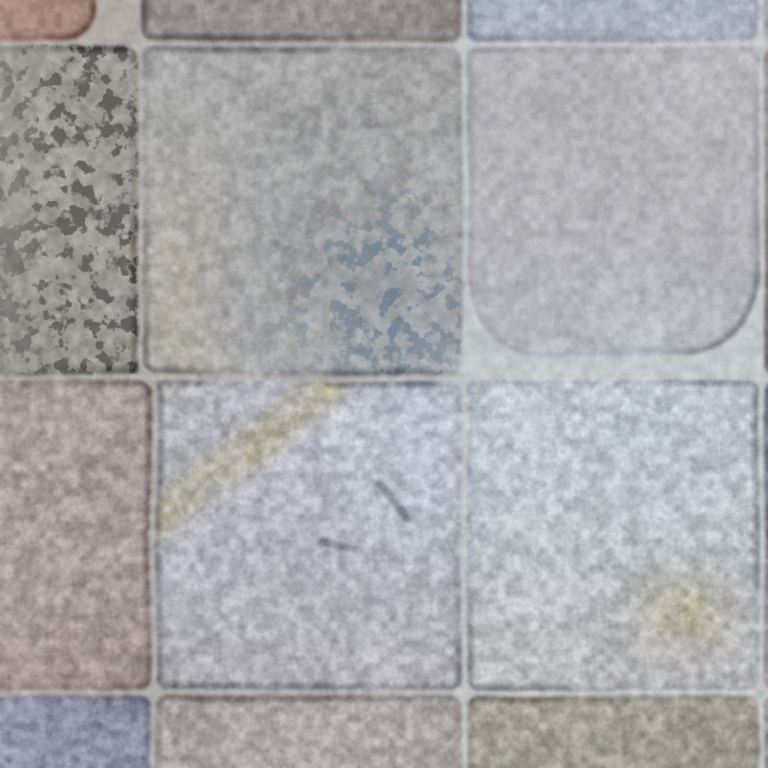
Reproduce this texture procedurally as a WebGL 2 fragment shader.

```glsl
#version 300 es
precision highp float;
// Weathered granite paving: a grid of square slabs with pale mortar, speckle and stains.

uniform vec2 u_resolution;
out vec4 fragColor;

const vec2 CELL = vec2(0.396, 0.4225);     // slab pitch
const vec2 GRID_ORIGIN = vec2(0.200, 0.098);
const float JOINT_HALF = 0.006;            // half the mortar width
const float EDGE_SOFT = 0.007;
const float GRAIN_FREQ = 92.0;
const float GRAIN_AMOUNT = 0.30;
const vec3 MORTAR = vec3(0.70, 0.69, 0.67);
const vec3 PALE_MORTAR = vec3(0.77, 0.79, 0.80);
const vec3 DARK_SPECK = vec3(0.33, 0.33, 0.32);
const vec3 BLUE_SPECK = vec3(0.40, 0.48, 0.55);
const vec3 OCHRE = vec3(0.72, 0.68, 0.55);
const vec3 RUST = vec3(0.63, 0.57, 0.55);
const vec3 SKY_TINT = vec3(0.76, 0.80, 0.85);

// Slab colours, bottom row first, left to right.
const vec3 SLAB[16] = vec3[16](
  vec3(.55, .57, .64), vec3(.67, .65, .64), vec3(.65, .63, .59), vec3(.66, .65, .66),
  vec3(.67, .63, .62), vec3(.71, .72, .76), vec3(.74, .76, .78), vec3(.60, .60, .63),
  vec3(.62, .61, .59), vec3(.67, .67, .67), vec3(.71, .71, .73), vec3(.64, .62, .60),
  vec3(.64, .53, .49), vec3(.59, .57, .56), vec3(.66, .69, .74), vec3(.67, .68, .70));

float hash(vec2 p) {
  vec3 q = fract(p.xyx * 0.1031);
  q += dot(q, q.yzx + 33.33);
  return fract((q.x + q.y) * q.z);
}

float noise(vec2 p) {
  vec2 i = floor(p), f = fract(p);
  f = f * f * (3.0 - 2.0 * f);
  return mix(mix(hash(i), hash(i + vec2(1, 0)), f.x),
             mix(hash(i + vec2(0, 1)), hash(i + vec2(1, 1)), f.x), f.y);
}

float fbm(vec2 p) {
  float sum = 0.0, amp = 0.5;
  for (int i = 0; i < 4; i++) {
    sum += amp * noise(p);
    p = mat2(1.6, 1.2, -1.2, 1.6) * p + 17.3;
    amp *= 0.5;
  }
  return sum;
}

float roundBox(vec2 p, vec2 halfSize, float r) {
  vec2 q = abs(p) - halfSize + r;
  return length(max(q, 0.0)) + min(max(q.x, q.y), 0.0) - r;
}

float segment(vec2 p, vec2 a, vec2 b) {
  vec2 d = b - a;
  return length(p - a - d * clamp(dot(p - a, d) / dot(d, d), 0.0, 1.0));
}

// Soft elliptical spot, 1 at its centre.
float spot(vec2 p, vec2 centre, vec2 size) {
  vec2 d = (p - centre) / size;
  return exp(-dot(d, d));
}

// Uneven hand-laid joints.
vec2 bend(vec2 p) {
  vec2 w = p + 0.008 * (vec2(fbm(p * 7.0), fbm(p * 7.0 + 40.0)) - 0.47);
  w.x += 0.018 * smoothstep(0.49, 0.53, p.y) * (1.0 - smoothstep(0.25, 0.5, p.x));
  w.x -= 0.009 * spot(p, vec2(0.604, p.y), vec2(0.1));
  w.y += 0.012 * spot(p, vec2(p.x, 0.508), vec2(0.1));
  return w;
}

void main() {
  vec2 uv = gl_FragCoord.xy / u_resolution;
  vec2 grid = (bend(uv) - GRID_ORIGIN) / CELL;
  ivec2 id = clamp(ivec2(floor(grid)) + 1, ivec2(0), ivec2(3));
  vec2 local = fract(grid);
  vec2 p = (local - 0.5) * CELL;

  // Slab outline; two slabs are worn round at their lower corners.
  bool roundSlab = id == ivec2(2, 2);
  bool shortSlab = id == ivec2(0, 3);
  float radius = p.y < 0.0 ? (roundSlab ? 0.095 : shortSlab ? 0.04 : 0.012) : 0.012;
  vec2 halfSize = 0.5 * CELL - JOINT_HALF;
  if (shortSlab) { halfSize.x -= 0.026; p.x += 0.026; }
  if (roundSlab) { halfSize.y -= 0.012; p.y -= 0.012; }
  float d = roundBox(p, halfSize, radius);

  // Base colour with broad mottling and sloping tints.
  vec3 col = SLAB[id.y * 4 + id.x];
  col += 0.10 * (fbm(uv * 7.0 + 5.0) - 0.47);
  float lower = id.y == 1 ? 1.0 - smoothstep(0.0, 0.55, local.y) : 0.0;
  col = mix(col, RUST, lower * (id.x == 0 ? 0.6 : 0.22));
  col = mix(col, SKY_TINT, 0.6 * spot(uv, vec2(0.57, 0.43), vec2(0.10, 0.14)));
  col = mix(col, SKY_TINT, 0.6 * spot(uv, vec2(0.84, 0.45), vec2(0.20, 0.13)));

  // Stains.
  float band = smoothstep(0.045, 0.005, segment(uv, vec2(0.20, 0.32), vec2(0.42, 0.49)));
  float stain = id == ivec2(1, 1) ? 0.6 * band : 0.0;
  stain += 0.65 * spot(uv, vec2(0.89, 0.20), vec2(0.06, 0.05));
  stain += 0.35 * spot(uv, vec2(0.23, 0.60), vec2(0.05, 0.15));
  col = mix(col, OCHRE, stain * (0.5 + fbm(uv * 30.0)));

  // Fine grain, then dark mineral flecks.
  float grain = fbm(uv * GRAIN_FREQ) - 0.47;
  col += grain * GRAIN_AMOUNT * (roundSlab ? 0.6 : id.y < 2 ? 1.1 : 0.8);
  float fleck = smoothstep(0.46, 0.62, fbm(mat2(0.8, 0.6, -0.6, 0.8) * uv * 75.0 + 9.0));
  float black = id == ivec2(0, 2) ? 0.45 + 0.35 * smoothstep(0.0, 0.09, uv.x) : 0.06;
  col = mix(col, DARK_SPECK, fleck * black);
  float blue = id == ivec2(1, 2) ? spot(uv, vec2(0.51, 0.62), vec2(0.13, 0.14)) : 0.0;
  col = mix(col, BLUE_SPECK, blue * (0.2 + 0.6 * fleck));

  // Two short chisel scars.
  float scar = min(segment(uv, vec2(0.495, 0.37), vec2(0.53, 0.325)),
                   segment(uv, vec2(0.42, 0.295), vec2(0.46, 0.285)));
  col -= 0.16 * smoothstep(0.009, 0.001, scar);

  // Broken shadow along slab edges, then mortar.
  float shade = smoothstep(0.42, 0.65, fbm(uv * 6.0 + 21.0));
  col -= (0.04 + 0.15 * shade) * smoothstep(0.010, 0.0, abs(d + 0.001));
  vec3 mortar = mix(MORTAR, PALE_MORTAR, smoothstep(0.45, 0.65, uv.x)) + 0.15 * grain;
  col = mix(col, mortar, 0.85 * smoothstep(-0.2 * EDGE_SOFT, EDGE_SOFT, d));

  fragColor = vec4(clamp(col, 0.0, 1.0), 1.0);
}
```
